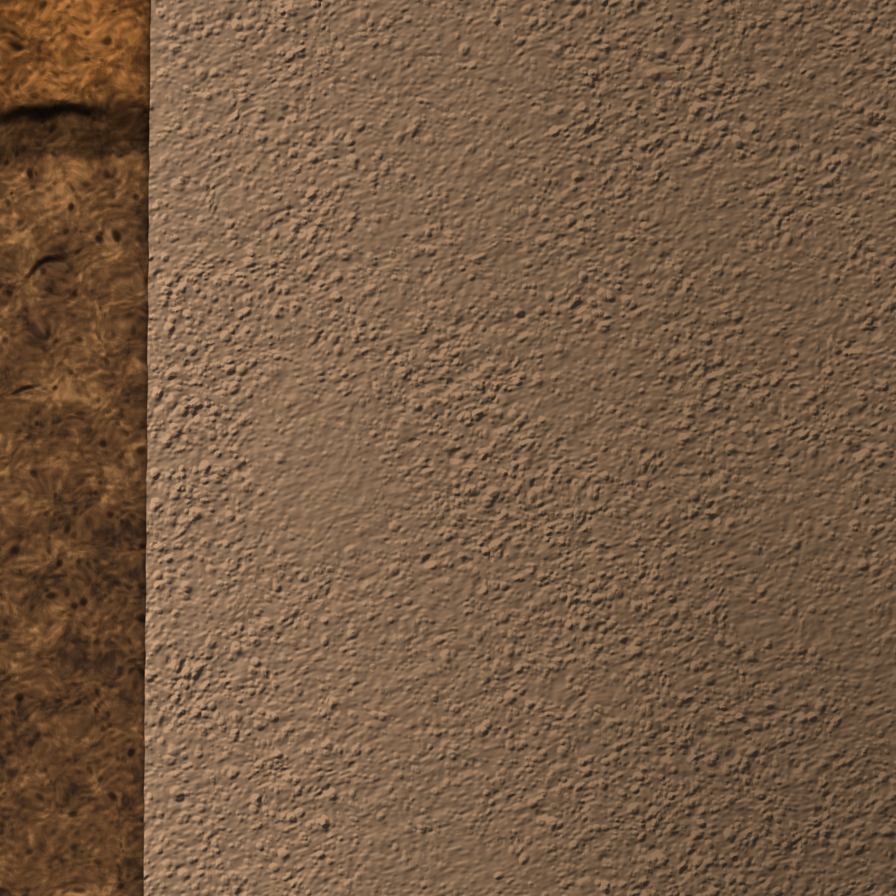
Give the GLSL for this texture, as a WebGL 2 fragment shader.

```glsl
#version 300 es
precision highp float;
// Rough plaster wall beside a strip of brown stone, lit from the upper left.
// The plaster is a height field of layered noise and scattered cellular bumps,
// shaded by its slope; the stone is mottled noise with dark crevices.
uniform vec2 u_resolution;
out vec4 fragColor;

vec3 hash3(vec2 p) {
  vec3 q = fract(p.xyx * vec3(0.1031, 0.1030, 0.0973));
  q += dot(q, q.yxz + 33.33);
  return fract((q.xxy + q.yzz) * q.zyx);
}

float noise(vec2 p) {
  vec2 i = floor(p), f = fract(p);
  f = f * f * (3.0 - 2.0 * f);
  float low = mix(hash3(i).x, hash3(i + vec2(1, 0)).x, f.x);
  float high = mix(hash3(i + vec2(0, 1)).x, hash3(i + vec2(1, 1)).x, f.x);
  return mix(low, high, f.y);
}

float fbm(vec2 p) {
  float sum = 0.0, amp = 0.5;
  for (int i = 0; i < 5; i++) {
    sum += amp * noise(p);
    p = mat2(1.6, 1.2, -1.2, 1.6) * p + 7.3;
    amp *= 0.5;
  }
  return sum;
}

// Round grains, one per cell at most, fading in as the density rises
float grains(vec2 p, float density) {
  vec2 cell = floor(p);
  float h = 0.0;
  for (int y = -1; y <= 1; y++)
    for (int x = -1; x <= 1; x++) {
      vec2 c = cell + vec2(x, y);
      vec3 r = hash3(c + 19.0);
      float size = 0.3 + 0.4 * fract(r.z * 17.0);
      float d = length(p - c - r.xy);
      float present = 1.0 - smoothstep(density - 0.05, density, r.z);
      h = max(h, present * size * (1.0 - smoothstep(0.25 * size, size, d)));
    }
  return h;
}

float plasterHeight(vec2 p, float density) {
  vec2 warped = p + 0.006 * vec2(noise(p * 32.0), noise(p * 32.0 + 40.0));
  vec2 grain = mat2(0.93, -0.36, 0.36, 0.93) * warped;
  float h = 0.58 * noise(grain * vec2(52, 76));
  h += 0.58 * noise(grain * vec2(95, 145) + 11.0);
  h += 0.54 * noise(grain * vec2(190, 280));
  h += 1.45 * grains(warped * 84.0, density) + 0.7 * grains(warped * 140.0 + 5.0, density + 0.03);
  return h - 1.5 * grains(warped * 70.0 + 31.0, 0.4 * density);
}

vec3 plaster(vec2 p, float fromEdge) {
  // Grains gather in a left band, a diagonal cluster and loose patches
  float patches = smoothstep(0.25, 0.75, noise(p * 9.0 + 3.0));
  float leftBand = exp(-pow((p.x - 0.22) / 0.06, 2.0)) * smoothstep(0.9, 0.6, p.y);
  float diagonal = exp(-pow((p.x - 0.80 + 0.55 * p.y) / 0.10, 2.0));
  float density = 0.13 + 0.13 * patches + 0.18 * leftBand + 0.16 * diagonal;
  vec2 fromPatch = (p - vec2(0.40, 0.46)) / vec2(0.07, 0.09);
  float smoothPatch = exp(-dot(fromPatch, fromPatch));
  density *= 1.0 - 0.7 * smoothPatch;

  vec2 toLight = vec2(-0.6, 0.8) * 0.0025;
  float slope = plasterHeight(p, density) - plasterHeight(p + toLight, density);
  float relief = 0.86 * slope * (0.88 + 0.24 * patches) * (1.0 - 0.4 * smoothPatch);

  // Light falls off to the right and toward the lower corner
  vec3 base = mix(vec3(0.550, 0.436, 0.336), vec3(0.438, 0.342, 0.256), smoothstep(0.12, 0.90, p.x));
  base *= 1.0 - 0.12 * smoothstep(0.5, 1.0, p.x) * smoothstep(0.6, 0.0, p.y);
  base *= 0.98 + 0.06 * fbm(p * 9.0);
  base *= 1.0 + 0.10 * exp(-fromEdge / 0.018);
  vec3 color = base * (1.0 + clamp(relief, -0.60, 0.34));
  return mix(color, vec3(0.21, 0.18, 0.16), 0.50 * smoothstep(0.25, 0.55, -relief));
}

// Tapered dark mark of given centre, direction and half size
float crack(vec2 p, vec2 centre, vec2 dir, vec2 halfSize) {
  vec2 q = p - centre;
  q = vec2(dot(q, dir), dot(q, vec2(-dir.y, dir.x))) / halfSize;
  return 1.0 - smoothstep(0.3, 1.5, length(q));
}

vec3 stone(vec2 p, float fromEdge) {
  vec2 w = p + 0.012 * (vec2(noise(p * 40.0), noise(p * 40.0 + 31.0)) - 0.5);
  float mottle = fbm(w * vec2(26, 34));
  float fine = fbm(w * 130.0);
  float tone = 0.45 + 0.15 * smoothstep(0.35, 0.8, p.y) + 0.10 * smoothstep(0.87, 0.92, p.y);
  tone += 1.1 * (mottle - 0.48) + 0.95 * (fine - 0.48);
  vec3 color = mix(vec3(0.22, 0.150, 0.105), vec3(0.37, 0.25, 0.15), smoothstep(0.0, 0.5, tone));
  color = mix(color, vec3(0.58, 0.41, 0.25), smoothstep(0.45, 1.05, tone));
  color *= mix(vec3(1), vec3(1.06, 0.97, 0.80), smoothstep(0.75, 0.95, p.y));
  // Slope shading of broad lumps and small chips
  vec2 lit = w + vec2(-0.0018, 0.0024);
  float chips = noise(w * vec2(150, 190)) - noise(lit * vec2(150, 190));
  float lumps = fbm(w * 45.0) - fbm(lit * 45.0);
  color *= 1.0 + 0.45 * chips + 0.8 * lumps;

  // Shadowed ledge under the top block, then small marks and pits
  float ledge = smoothstep(0.815, 0.830, w.y) * (1.0 - smoothstep(0.872, 0.886, w.y));
  color *= 1.0 - 0.42 * ledge;
  color *= 1.0 - 0.75 * crack(w, vec2(0.06, 0.875), vec2(0.99, 0.12), vec2(0.085, 0.009));
  color *= 1.0 - 0.75 * crack(w, vec2(0.052, 0.706), vec2(0.83, 0.55), vec2(0.026, 0.005));
  color *= 1.0 - 0.60 * crack(w, vec2(0.026, 0.567), vec2(0.90, 0.43), vec2(0.017, 0.003));
  color *= 1.0 - 0.80 * grains(w * 95.0, 0.13);
  color *= 1.0 - 0.35 * exp(fromEdge / 0.012) * smoothstep(0.3, 0.9, p.y);
  return color * (1.0 - 0.35 * exp(fromEdge / 0.003));
}

void main() {
  vec2 p = gl_FragCoord.xy / u_resolution;
  float edge = 0.160 + 0.008 * p.y + 0.0012 * (noise(vec2(p.y * 60.0, 2.0)) - 0.5);
  float fromEdge = p.x - edge;
  float pixel = 1.0 / u_resolution.x;
  float wall = smoothstep(-pixel, pixel, fromEdge);
  vec3 color = mix(stone(p, min(fromEdge, 0.0)), plaster(p, max(fromEdge, 0.0)), wall);
  fragColor = vec4(color, 1);
}
```
